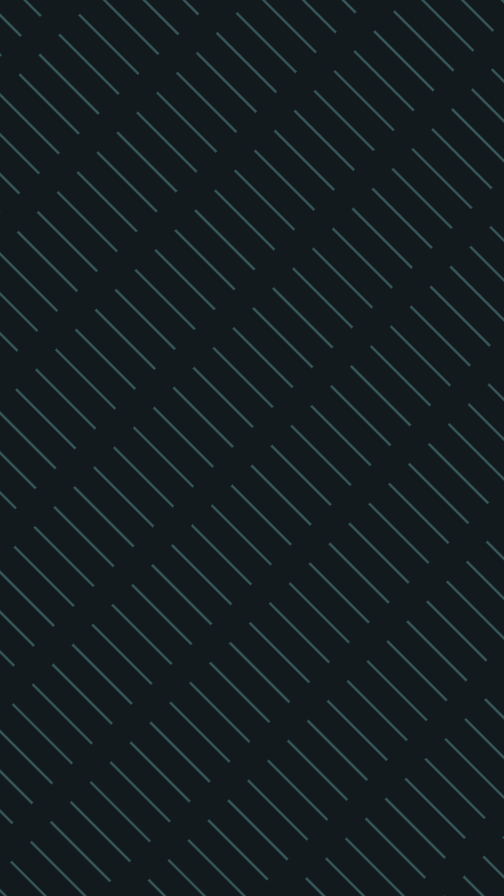
Reproduce this pattern procedurally as a WebGL 1 fragment shader.

```glsl
precision highp float;

// Thin teal dashes slanting down to the right on a near-black ground.
// The plane is turned by 45 degrees and folded into a rectangular grid;
// each cell holds one dash, drawn as a box distance with smoothed edges.

uniform vec2 u_resolution;

// Lengths are fractions of the canvas width: x along a dash, y across it.
const vec2 CELL = vec2(0.21855, 0.05582);
const vec2 DASH_SIZE = vec2(0.1670, 0.0050);
const vec2 DASH_START = vec2(0.1314, 0.0347);  // start of one dash, from top left
const float EDGE_SOFTNESS = 1.1;               // edge width in output pixels

const vec3 GROUND = vec3(0.070, 0.102, 0.112);
const vec3 TEAL = vec3(0.212, 0.335, 0.347);

// Signed distance to a box centred at the origin.
float boxDistance(vec2 p, vec2 halfSize) {
  vec2 d = abs(p) - halfSize;
  return length(max(d, 0.0)) + min(max(d.x, d.y), 0.0);
}

// Axes along and across the dashes, with y measured down from the top.
vec2 toDashAxes(vec2 p) {
  return vec2(p.x + p.y, p.x - p.y) * inversesqrt(2.0);
}

void main() {
  float pixel = 1.0 / u_resolution.x;
  vec2 fromTopLeft = vec2(gl_FragCoord.x, u_resolution.y - gl_FragCoord.y) * pixel;

  // Fold the plane into cells centred on the dashes.
  vec2 dashCentre = DASH_START + vec2(0.5 * DASH_SIZE.x, 0.0);
  vec2 p = toDashAxes(fromTopLeft) - dashCentre;
  vec2 local = (fract(p / CELL + 0.5) - 0.5) * CELL;

  // Turn distance into smooth pixel coverage.
  float d = boxDistance(local, 0.5 * DASH_SIZE);
  float coverage = clamp(0.5 - d / (pixel * EDGE_SOFTNESS), 0.0, 1.0);

  gl_FragColor = vec4(mix(GROUND, TEAL, coverage), 1.0);
}
```
